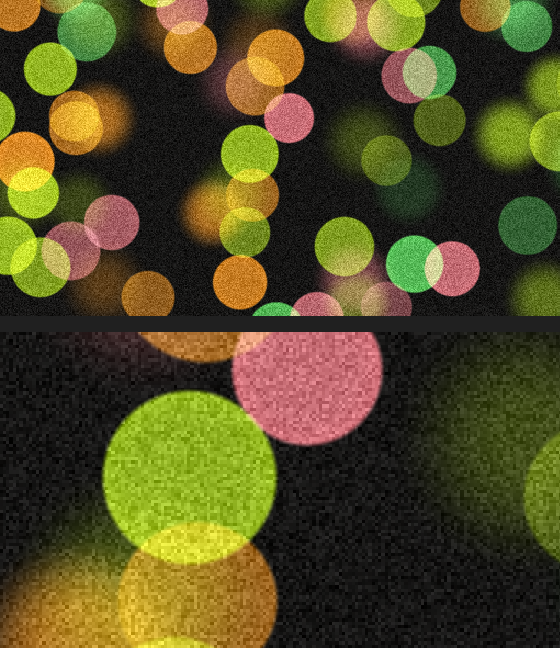
Top: the whole. Bottom: its middle third, enlarged.
This background is drawn by a WebGL 2 fragment shader. Its source:

```glsl
#version 300 es
precision highp float;
// Out-of-focus lights on black: crisp translucent discs over blurred ones,
// scattered by a jittered low-discrepancy sequence, blended by screening
// and covered with fine film grain. Lengths are in canvas heights.

uniform vec2 u_resolution;
out vec4 fragColor;

#define SHARP_COUNT 44
#define SOFT_COUNT 24
#define RADIUS_MIN 0.079
#define RADIUS_MAX 0.095
#define EDGE 0.0035
#define BLUR_MIN 0.022
#define BLUR_MAX 0.070
#define JITTER 0.30
#define MARGIN 0.10
#define GRAIN_CELLS 288.0
#define GRAIN_DARK 0.085
#define GRAIN_LIT 0.15

const vec3 NIGHT = vec3(0.085, 0.083, 0.080);
const vec3 LIME = vec3(0.65, 0.83, 0.07);
const vec3 ORANGE = vec3(0.94, 0.55, 0.08);
const vec3 EMERALD = vec3(0.30, 0.77, 0.31);
const vec3 PINK = vec3(0.85, 0.42, 0.46);

vec4 hash4(vec2 p) {
    vec4 q = fract(p.xyxy * vec4(0.1031, 0.1030, 0.0973, 0.1099));
    q += dot(q, q.wzxy + 33.33);
    return fract((q.xxyz + q.yzzw) * q.zywx);
}

vec3 lightColor(float pick) {
    if (pick < 0.43) return LIME;
    if (pick < 0.70) return ORANGE;
    if (pick < 0.87) return EMERALD;
    return PINK;
}

vec3 screenBlend(vec3 base, vec3 light) {
    return 1.0 - (1.0 - base) * (1.0 - light);
}

// Evenly spread point, loosened by jitter, reaching past the canvas border
vec2 lightCenter(float id, vec2 jitter, float aspect) {
    vec2 spread = fract(0.37 + id * vec2(0.75488, 0.56984));
    vec2 area = vec2(aspect, 1.0) + 2.0 * MARGIN;
    vec2 place = spread * area + (jitter - 0.5) * JITTER;
    return mod(place, area) - MARGIN;
}

// Light of one disc at p; blur is half the width of its edge
vec3 discLight(vec2 p, float id, float blur, float strength, float aspect) {
    vec4 rnd = hash4(vec2(id + 1.0, 17.0));
    float radius = mix(RADIUS_MIN, RADIUS_MAX, rnd.z);
    float dist = length(p - lightCenter(id, rnd.xy, aspect));
    float mask = 1.0 - smoothstep(radius - blur, radius + blur, dist);
    float rim = 0.95 + 0.07 * smoothstep(0.6, 1.0, dist / radius);
    vec3 color = lightColor(fract(id * 0.61803 + 0.15 * rnd.w));
    return color * min(mask * rim * strength, 1.0);
}

void main() {
    vec2 p = gl_FragCoord.xy / u_resolution.y;
    float aspect = u_resolution.x / u_resolution.y;
    float crisp = max(EDGE, 0.75 / u_resolution.y);
    vec3 color = NIGHT;

    // Blurred lights in the distance
    for (int i = 0; i < SOFT_COUNT; i++) {
        float id = float(i) + 101.0;
        vec4 rnd = hash4(vec2(id, 53.0));
        float blur = mix(BLUR_MIN, BLUR_MAX, sqrt(rnd.x));
        color = screenBlend(color, discLight(p, id, blur, mix(0.2, 0.75, rnd.y), aspect));
    }

    // Crisp lights in front, some of them faint
    for (int i = 0; i < SHARP_COUNT; i++) {
        float id = float(i);
        float strength = mix(0.18, 1.0, sqrt(hash4(vec2(id, 91.0)).x));
        color = screenBlend(color, discLight(p, id, crisp, strength, aspect));
    }

    // Film grain, stronger on lit areas
    vec4 speck = hash4(floor(p * GRAIN_CELLS) + 7.0);
    float luma = dot(color, vec3(0.30, 0.59, 0.11));
    float amount = mix(GRAIN_DARK, GRAIN_LIT, smoothstep(0.08, 0.5, luma));
    color += (speck.x + speck.y - 1.0) * amount;

    fragColor = vec4(clamp(color, 0.0, 1.0), 1.0);
}
```
